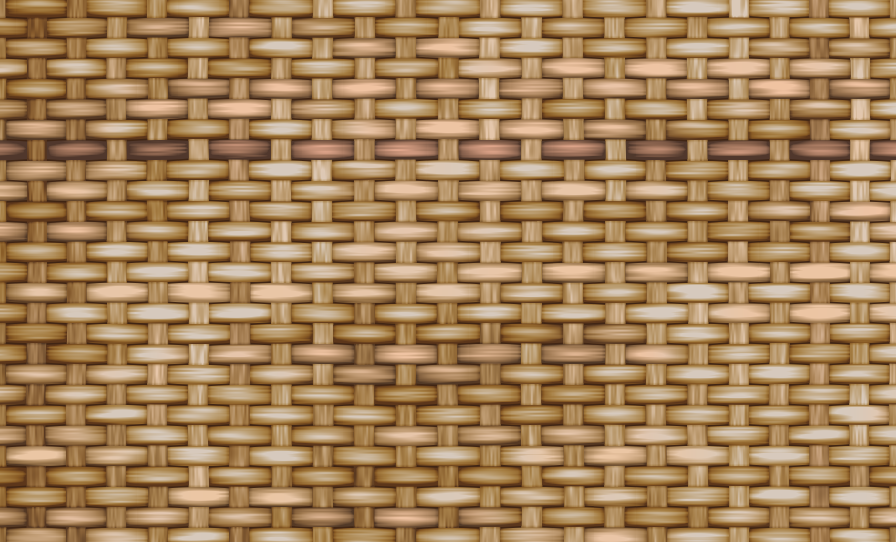
Write a WebGL 1 fragment shader that draws this texture.

```glsl
precision highp float;
// Woven cane: flat horizontal wefts pass over every other upright stake,
// shifted by one stake on each row. Each strand is shaded by its local
// coordinates, then coloured through a five-stop cane ramp.

uniform vec2 u_resolution;

#define COLS 21.4         // stakes across the canvas at its middle spacing
#define COL_SQUEEZE 1.7   // tighter stake spacing towards the sides
#define ROWS 26.56        // wefts down the canvas
#define TOP_OFFSET 0.35   // centre of the first weft below the top edge
#define STAKE_HALF 0.25   // half width of a stake, in stake spacings
#define WEFT_REACH 0.755  // half length of a visible weft, in stake spacings
#define WEFT_HALF 0.49    // half height of a weft at its middle, in rows
#define WEFT_TAPER 0.06   // height lost towards the weft ends
#define STREAK 0.58       // strength of the fibre streaks
#define VARIATION 0.34    // tone differences between strands
#define STAINED_ROW 7.0   // the one dark reddish weft
#define GAP_COLOR vec3(0.25, 0.145, 0.08)

float hash(vec2 p) {
  return fract(sin(dot(p, vec2(127.1, 311.7))) * 43758.5453);
}

float noise(vec2 p) {
  vec2 i = floor(p), f = fract(p);
  f = f * f * (3.0 - 2.0 * f);
  return mix(mix(hash(i), hash(i + vec2(1.0, 0.0)), f.x),
             mix(hash(i + vec2(0.0, 1.0)), hash(i + 1.0), f.x), f.y);
}

// Fibres: slow variation along the strand, fast variation across it.
float fibres(float along, float across, float seed) {
  float coarse = noise(vec2(along * 0.7 + seed * 17.0, across * 5.0 + seed * 31.0));
  float fine = noise(vec2(along * 1.4 + seed * 43.0, across * 11.0 + seed * 59.0));
  return 0.5 * coarse + 0.5 * fine - 0.5;
}

// Cane colour from shaded brown (0) to pale sheen (1).
vec3 caneRamp(float t) {
  t = clamp(t, 0.0, 1.0) * 4.0;
  vec3 c = mix(vec3(0.36, 0.21, 0.10), vec3(0.54, 0.36, 0.145), clamp(t, 0.0, 1.0));
  c = mix(c, vec3(0.65, 0.495, 0.26), clamp(t - 1.0, 0.0, 1.0));
  c = mix(c, vec3(0.74, 0.63, 0.465), clamp(t - 2.0, 0.0, 1.0));
  return mix(c, vec3(0.84, 0.79, 0.74), clamp(t - 3.0, 0.0, 1.0));
}

// Dulls golden cane towards a greyish or reddish brown.
vec3 weather(vec3 c, float grey, float red) {
  float light = dot(c, vec3(0.3, 0.59, 0.11));
  c = mix(c, light * vec3(1.22, 0.96, 0.72), grey);
  return mix(c, light * vec3(1.25, 0.90, 0.76), red);
}

// Coverage of a shape from its signed distance (negative inside).
float cover(float d, float pixel) {
  return clamp(0.5 - d / pixel, 0.0, 1.0);
}

void main() {
  vec2 uv = gl_FragCoord.xy / u_resolution;
  vec2 pixel = vec2(COLS, ROWS) / u_resolution;

  // Weave coordinates: x counts stakes, y counts wefts from the top.
  float n = uv.x - 0.5;
  float x = n * COLS + n * n * n * COL_SQUEEZE + 10.0;
  float y = (1.0 - uv.y) * ROWS - TOP_OFFSET;
  x += 0.05 * (noise(vec2(floor(x + 0.5) * 5.3, y * 0.25)) - 0.5);
  y += 0.05 * (noise(vec2(x * 0.45, y * 0.3)) - 0.5);
  float sheen = 0.26 * (noise(uv * vec2(5.0, 3.0) + 4.0) - 0.5);

  float row = floor(y + 0.5);
  float v = y - row;
  float stake = floor(x + 0.5);
  float s = x - stake;

  // Centre of the nearest weft piece that lies on top in this row.
  float piece = 2.0 * floor((x - row) * 0.5 + 0.5) + row;
  float u = x - piece;

  // Upright stakes, dark where they dip below the wefts.
  float onTop = mod(stake + row, 2.0);
  float dip = abs(onTop > 0.5 ? v : v - sign(v));
  float stakeSeed = hash(vec2(stake, 3.7));
  float stakeTone = 0.64 + sheen + VARIATION * (stakeSeed - 0.5)
    + 0.26 * (noise(vec2(stake * 7.3, y * 0.35)) - 0.5)
    + STREAK * fibres(y, s * 2.0, stakeSeed)
    - 0.36 * pow(abs(s) / STAKE_HALF, 4.0)
    - 0.40 * smoothstep(0.36, 0.62, dip);
  vec3 stakeColor = weather(caneRamp(stakeTone),
    0.5 * noise(vec2(stake * 3.1, y * 0.3)),
    0.25 * smoothstep(0.5, 0.0, stakeSeed));

  // Horizontal wefts, barrel shaped and bright at the crown.
  float reach = abs(u) / WEFT_REACH;
  float halfHeight = WEFT_HALF - WEFT_TAPER * reach * reach;
  float across = abs(v + 0.05) / halfHeight;
  float crown = max(1.0 - pow(across, 2.6), 0.0);
  float rowSeed = hash(vec2(row, 9.1));
  float pieceSeed = hash(vec2(piece, row));
  float drift = noise(vec2(x * 0.22, row * 5.7));
  float stained = 1.0 - step(0.5, abs(row - STAINED_ROW));
  float weftTone = 0.05 + sheen
    + 0.88 * crown * (1.0 - 0.52 * reach * reach)
    + VARIATION * (0.8 * rowSeed + 0.6 * drift + 0.5 * pieceSeed - 0.95)
    + STREAK * fibres(u, v, pieceSeed)
    - 0.14 * smoothstep(0.86, 1.0, reach) - 0.26 * stained;
  float dull = smoothstep(0.45, 0.85, drift);
  vec3 weftColor = weather(caneRamp(weftTone), 0.6 * dull,
    max(0.3 * dull * (1.0 - rowSeed), 0.85 * stained));

  // Layers: dark gap, stake, then weft.
  vec3 color = mix(GAP_COLOR, stakeColor, cover(abs(s) - STAKE_HALF, pixel.x));
  float weftMask = cover(abs(v) - halfHeight, pixel.y)
                 * cover(abs(u) - WEFT_REACH, pixel.x);
  color = mix(color, weftColor, weftMask);

  gl_FragColor = vec4(color, 1.0);
}
```
